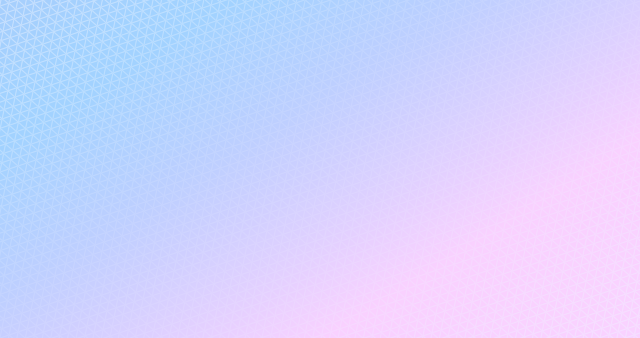
Write a Shadertoy shader that draws this background.

```glsl
// A soft diagonal wash from sky blue through lavender to pink, overlaid with
// a fine tilted mesh of pale triangles. Three families of parallel lines,
// sixty degrees apart, form the mesh; it is strongest in the outer corners.

// Coverage of evenly spaced lines, in a coordinate measured in line spacings.
float lineSet(float coord, float halfWidth, float pixel) {
    float dist = abs(fract(coord) - 0.5);
    return 1.0 - smoothstep(halfWidth - pixel, halfWidth + pixel, dist);
}

float triangleMesh(vec2 p, float spacing, float tilt) {
    float pixel = 0.6 / (iResolution.y * spacing);
    float mesh = 0.0;
    for (int i = 0; i < 3; i++) {
        float angle = tilt + float(i) * 1.0471976;
        vec2 normal = vec2(cos(angle), sin(angle));
        // The half offset makes all three families cross at shared points.
        float coord = dot(p, normal) / spacing + 0.5;
        mesh = max(mesh, lineSet(coord, 0.07, pixel));
    }
    return mesh;
}

// Colour along the diagonal, from upper left (0) to lower right (1).
vec3 wash(float t) {
    vec3 color = mix(vec3(0.65, 0.81, 0.99), vec3(0.635, 0.825, 1.0),
                     smoothstep(0.0, 0.16, t));
    color = mix(color, vec3(0.745, 0.81, 1.0), clamp((t - 0.2) / 0.206, 0.0, 1.0));
    color = mix(color, vec3(0.975, 0.82, 1.0), clamp((t - 0.406) / 0.324, 0.0, 1.0));
    return mix(color, vec3(0.975, 0.825, 1.0), smoothstep(0.74, 1.0, t));
}

void mainImage(out vec4 fragColor, in vec2 fragCoord) {
    vec2 uv = fragCoord / iResolution.xy;
    vec2 p = fragCoord / iResolution.y;

    // Base gradient
    float t = 0.545 * uv.x + 0.455 * (1.0 - uv.y);
    vec3 color = wash(t);

    // Pale mesh, fading through the middle
    float strength = 0.13 + 0.30 * (1.0 - smoothstep(0.0, 0.45, t))
                          + 0.22 * smoothstep(0.6, 1.0, t);
    vec3 paleLine = vec3(0.94, 0.96, 1.0);
    color = mix(color, paleLine, strength * triangleMesh(p, 0.0245, -0.2));

    fragColor = vec4(color, 1.0);
}
```
